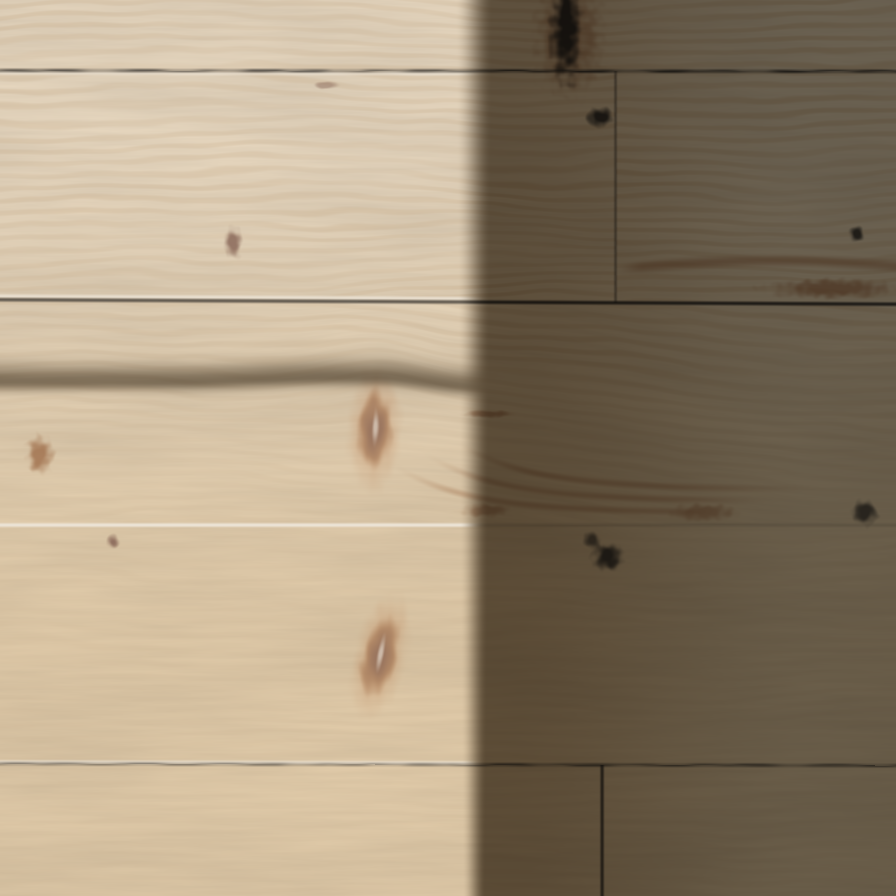
Give the GLSL for this texture, as a WebGL 1 fragment shader.

```glsl
precision highp float;
// Pale pine boards, half in sunlight and half under a soft-edged shadow.
// Warped gradient noise gives the grain; ellipses give knots and streaks,
// thin strokes give the seams, and two soft masks shade the wood.

uniform vec2 u_resolution;

const vec3 WOOD_TOP = vec3(0.865, 0.805, 0.715);
const vec3 WOOD_LOW = vec3(0.845, 0.762, 0.635);
const vec3 GRAIN = vec3(0.79, 0.69, 0.56);
const vec3 RUST = vec3(0.62, 0.43, 0.29);
const vec3 HEART = vec3(0.54, 0.41, 0.35);
const vec3 PITCH = vec3(0.16, 0.15, 0.14);
const vec3 GLINT = vec3(0.93, 0.90, 0.85);
const vec3 SHADE_NEAR = vec3(0.42, 0.385, 0.33);
const vec3 SHADE_FAR = vec3(0.478, 0.468, 0.44);
const vec4 SEAM_Y = vec4(0.921, 0.664, 0.414, 0.147);
const float SHADE_X = 0.529;
const float BAR_Y = 0.574;
const float GRAIN_LINES = 72.0;

vec2 p;
vec3 wood;
float pixel, lit;

vec2 gradientAt(vec2 cell) {
  float a = 6.2832 * fract(sin(dot(cell, vec2(127.1, 311.7))) * 43758.5);
  return vec2(cos(a), sin(a));
}

float noise(vec2 q) {
  vec2 i = floor(q), f = fract(q), e = vec2(1.0, 0.0);
  vec2 u = f * f * (3.0 - 2.0 * f);
  float low = mix(dot(gradientAt(i), f), dot(gradientAt(i + e), f - e), u.x);
  float high = mix(dot(gradientAt(i + e.yx), f - e.yx),
                   dot(gradientAt(i + 1.0), f - 1.0), u.x);
  return mix(low, high, u.y);
}

float fbm(vec2 q) {
  float sum = 0.0, gain = 0.6;
  for (int i = 0; i < 4; i++) {
    sum += gain * noise(q);
    q = q * 2.03 + 7.3;
    gain *= 0.5;
  }
  return sum;
}

float bell(float x) { return exp(-x * x); }

float stroke(float d, float halfWidth) {
  return 1.0 - smoothstep(0.0, 1.8 * halfWidth + 0.5 * pixel, abs(d));
}

// Elliptic radius, 1.0 on the rim; lean shears the top to the right.
float oval(vec2 centre, vec2 radius, float lean) {
  vec2 d = p - centre;
  d.x -= lean * d.y;
  return length(d / radius);
}

void stain(vec3 tint, float amount, vec2 centre, vec2 radius) {
  float r = oval(centre, radius, 0.0) + 0.5 * noise(p * 110.0);
  wood = mix(wood, tint, amount * (1.0 - smoothstep(0.3, 1.3, r)));
}

void bigKnot(vec2 centre, float lean) {
  float rough = 0.25 * noise(p * vec2(90.0, 45.0));
  float r = oval(centre, vec2(0.020, 0.045), lean) + rough;
  wood = mix(wood, RUST * 1.2, 0.4 * (1.0 - smoothstep(0.4, 1.7, r)));
  wood = mix(wood, RUST, 0.5 * (1.0 - smoothstep(0.6, 1.1, r)));
  wood = mix(wood, HEART, 0.6 * (1.0 - smoothstep(0.2, 0.85, r)));
  float crack = oval(centre + vec2(0.001, 0.004), vec2(0.005, 0.025), lean) + rough;
  wood = mix(wood, GLINT, 0.6 * (1.0 - smoothstep(0.1, 1.0, crack)));
}

// Dark gap with a sunlit lip above or below it.
void seam(float d, float darkLit, float darkShade, float lip, float lipOffset) {
  wood = mix(wood, GLINT, lip * lit * stroke(d - lipOffset, 0.0018));
  wood = mix(wood, PITCH, mix(darkShade, darkLit, lit) * stroke(d, 0.0018));
}

void main() {
  p = gl_FragCoord.xy / u_resolution;
  pixel = 1.0 / min(u_resolution.x, u_resolution.y);

  // Boards
  vec4 d = p.y - SEAM_Y + vec4(0.001, 0.005, 0.0, 0.002) * (p.x - 0.3);
  float board = dot(step(d, vec4(0.0)), vec4(1.0));
  float jointA = step(0.0, d.y) * step(d.x, 0.0), jointB = step(d.w, 0.0);
  board += 5.0 * (jointA * step(0.687, p.x) + jointB * step(0.672, p.x));

  // Grain, arching over the upper large knot
  float arch = bell((p.x - 0.42) / 0.07) * bell((p.y - 0.6) / 0.06);
  float sweep = 0.045 * smoothstep(0.42, 0.95, p.x) * step(d.y, 0.0) * step(0.0, d.z);
  vec2 g = vec2(p.x + board * 3.7, p.y - 0.016 * arch + sweep);
  float ring = sin(6.2832 * (g.y * GRAIN_LINES + 3.2 * fbm(g * vec2(2.2, 6.0))));
  float lines = smoothstep(-0.4, 1.0, ring) * mix(0.15, 0.45, smoothstep(0.42, 0.7, p.y));
  lines *= 1.0 + 0.8 * smoothstep(0.5, 0.56, p.x);
  wood = mix(WOOD_LOW, WOOD_TOP, smoothstep(0.25, 0.9, p.y));
  wood *= 1.0 + 0.04 * fbm(g * vec2(9.0, 150.0)) + 0.07 * fbm(g * vec2(3.0, 14.0));
  wood = mix(wood, GRAIN, lines * (0.55 + 0.5 * noise(g * vec2(5.0, 20.0))));

  // Resin streaks
  float vein = stroke(p.y - 0.7 - 0.009 * sin((p.x - 0.69) * 9.0), 0.005);
  wood = mix(wood, RUST, 0.5 * vein * smoothstep(0.687, 0.72, p.x));
  stain(RUST, 0.7, vec2(0.927, 0.678), vec2(0.066, 0.01));
  stain(RUST, 0.5, vec2(0.785, 0.428), vec2(0.035, 0.009));
  stain(RUST, 0.6, vec2(0.545, 0.538), vec2(0.026, 0.004));
  stain(RUST, 0.5, vec2(0.54, 0.43), vec2(0.026, 0.007));
  for (int i = 0; i < 3; i++) {
    float k = float(i), start = 0.435 + 0.035 * k;
    float curve = 0.428 + 0.013 * k + 0.055 * exp(-(p.x - start) * 12.0);
    float span = smoothstep(start, start + 0.09, p.x) * (1.0 - smoothstep(0.74, 0.82 + 0.06 * k, p.x));
    wood = mix(wood, RUST, 0.38 * span * stroke(p.y - curve, 0.0032));
  }

  // Knots and pitch marks
  bigKnot(vec2(0.418, 0.520), 0.03);
  bigKnot(vec2(0.424, 0.267), 0.2);
  stain(HEART, 0.85, vec2(0.26, 0.729), vec2(0.009, 0.016));
  stain(RUST, 0.8, vec2(0.044, 0.492), vec2(0.014, 0.019));
  stain(HEART, 0.9, vec2(0.126, 0.395), vec2(0.007));
  stain(HEART, 0.5, vec2(0.364, 0.905), vec2(0.014, 0.004));
  stain(RUST, 0.5, vec2(0.636, 0.96), vec2(0.035, 0.06));
  stain(PITCH, 0.95, vec2(0.632, 0.968), vec2(0.016, 0.055));
  stain(PITCH, 0.9, vec2(0.669, 0.869), vec2(0.014, 0.01));
  stain(PITCH, 0.85, vec2(0.956, 0.739), vec2(0.008));
  stain(PITCH, 0.75, vec2(0.965, 0.428), vec2(0.013));
  stain(PITCH, 0.85, vec2(0.679, 0.378), vec2(0.016, 0.014));
  stain(PITCH, 0.65, vec2(0.661, 0.397), vec2(0.009));

  // Shadow masks: the right half and the thin bar on the left
  float edge = mix(0.013, 0.021, p.y);
  lit = 1.0 - smoothstep(SHADE_X - edge, SHADE_X + edge, p.x);
  float bar = p.y - BAR_Y - 0.005 * smoothstep(0.2, 0.38, p.x) + 0.01 * smoothstep(0.42, 0.53, p.x);
  float barShade = 0.74 * bell(bar / (bar > 0.0 ? 0.018 : 0.01));

  // Seams and end joints
  float patchy = 0.35 + 0.5 * smoothstep(-0.3, 0.3, noise(vec2(p.x * 22.0, board)));
  seam(d.x, 0.8 * patchy, patchy, 0.55, -0.003);
  seam(d.y, 0.65, 0.85, 0.75, 0.004);
  seam(d.z, 0.0, 0.12, 0.95, 0.0);
  seam(d.w, 0.55 * patchy, 0.75 * patchy, 0.7, 0.002);
  wood = mix(wood, PITCH, 0.4 * jointA * stroke(p.x - 0.687, 0.0014));
  wood = mix(wood, PITCH, 0.75 * jointB * stroke(p.x - 0.672, 0.0017));

  vec3 shadeTint = mix(SHADE_NEAR, SHADE_FAR, smoothstep(0.54, 0.92, p.x));
  gl_FragColor = vec4(wood * mix(shadeTint, vec3(1.0), lit * (1.0 - barShade)), 1.0);
}
```
